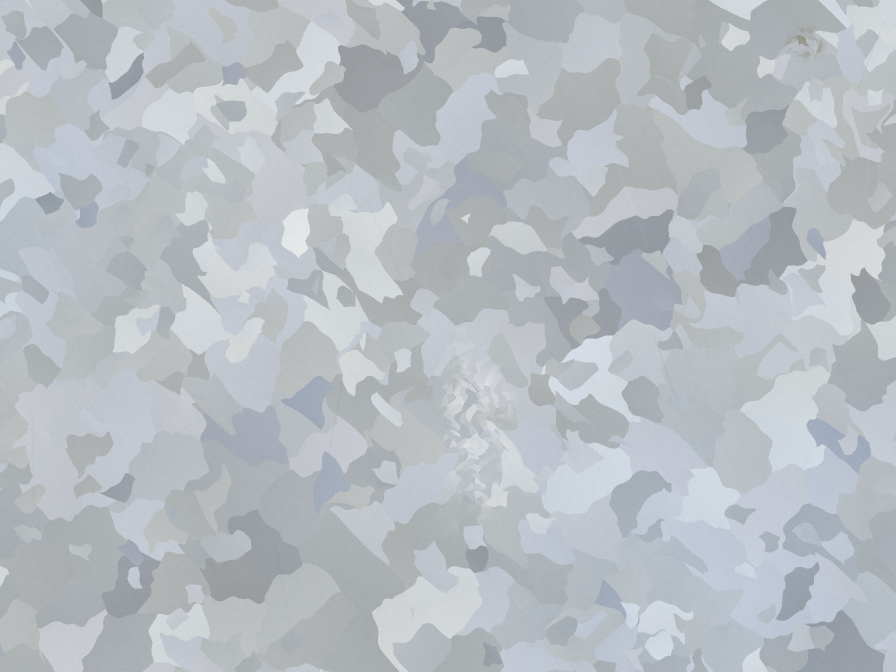
Write a WebGL 1 fragment shader that draws this texture.

```glsl
precision highp float;
// Galvanised steel: a patchwork of pale grey zinc spangles with frost and scratches.
uniform vec2 u_resolution;

const vec3 DARK = vec3(0.60, 0.62, 0.64);
const vec3 SLATE = vec3(0.64, 0.67, 0.72);
const vec3 GREY = vec3(0.67, 0.69, 0.70);
const vec3 MID = vec3(0.72, 0.74, 0.75);
const vec3 LIGHT = vec3(0.76, 0.78, 0.81);
const vec3 BRIGHT = vec3(0.82, 0.84, 0.85);
const vec3 FROST = vec3(0.87, 0.88, 0.89);
const vec3 STAIN = vec3(0.57, 0.55, 0.50);

float hash(vec2 p, float seed) {
  vec3 q = fract(vec3(p.xyx) * 0.1031 + seed * 0.137);
  q += dot(q, q.yzx + 33.33);
  return fract((q.x + q.y) * q.z);
}

// Layered sines: slow drift over the sheet, about -1 to 1.
float drift(vec2 p, float seed) {
  float a = sin(p.x * 5.1 + 2.0 * sin(p.y * 3.7 + seed) + seed);
  float b = sin(p.y * 7.3 + 1.7 * sin(p.x * 4.3 - seed) + seed * 2.0);
  float c = sin((p.x + p.y) * 11.0 + seed * 3.0);
  return (a + b + 0.6 * c) / 2.2;
}

// Bends straight cell borders into crystal outlines.
vec2 warp(vec2 p) {
  p += 0.012 * sin(p.yx * vec2(31.0, 27.0) + vec2(1.0, 4.0));
  p += 0.005 * sin(p.yx * vec2(83.0, 91.0) + p * 40.0);
  return p + 0.002 * sin(p.yx * 210.0 + p * 97.0);
}

// Cellular noise: xy is the id of the nearest cell, zw the offset from its seed.
vec4 cell(vec2 p, float seed) {
  vec2 base = floor(p);
  vec4 nearest = vec4(0.0);
  float best = 9.0;
  for (int j = -1; j <= 1; j++) {
    for (int i = -1; i <= 1; i++) {
      vec2 id = base + vec2(float(i), float(j));
      vec2 away = p - id - vec2(hash(id, seed), hash(id, seed + 1.0));
      float d = dot(away, away);
      if (d < best) {
        best = d;
        nearest = vec4(id, away);
      }
    }
  }
  return nearest;
}

// Picks a zinc tone; the steps follow the share of each colour.
vec3 zinc(float t) {
  vec3 c = mix(DARK, SLATE, step(0.07, t));
  c = mix(c, GREY, step(0.11, t));
  c = mix(c, MID, step(0.34, t));
  c = mix(c, LIGHT, step(0.60, t));
  return mix(c, BRIGHT, step(0.84, t));
}

vec3 spangle(vec4 grain, float scale, float seed) {
  vec2 id = grain.xy;
  float local = drift(id / scale, 2.3);
  float t = 0.5 + 0.88 * (hash(id, seed) - 0.5) + 0.17 * local;
  float angle = 6.283 * hash(id, seed + 1.0);
  float sheen = dot(grain.zw, vec2(cos(angle), sin(angle)));
  float warmth = hash(id, seed + 2.0) - 0.5;
  vec3 c = zinc(t) + 0.018 * sheen + 0.02 * (hash(id, seed + 3.0) - 0.5);
  c += 0.016 * warmth * vec3(1.0, 0.2, -1.0);
  return c + 0.07 * step(0.985, hash(id, seed + 4.0));
}

// Large spangles, overgrown by islands of smaller ones.
vec3 sheet(vec2 p) {
  vec2 q = warp(p);
  vec3 c = spangle(cell(q * 12.0, 3.0), 12.0, 11.0);
  vec4 medium = cell(q * 19.0 + 40.0, 5.0);
  float share = 0.25 + 0.15 * drift(p, 5.0);
  c = mix(c, spangle(medium, 19.0, 21.0), step(hash(medium.xy, 7.0), share));
  vec4 small = cell(q * 34.0 + 90.0, 9.0);
  share = 0.10 + 0.13 * drift(p, 1.2);
  return mix(c, spangle(small, 34.0, 31.0), step(hash(small.xy, 8.0), share));
}

// Speckled blot: 1 on the specks near the centre, 0 outside.
float blot(vec2 p, vec2 centre, vec2 size, float scale) {
  vec2 id = cell(warp(p) * scale, 13.0).xy;
  float reach = length((p - centre) / size) + 0.25 * drift(p * 6.0, 3.0);
  return smoothstep(1.1, 0.3, reach) * step(0.35, hash(id, 17.0)) * hash(id, 19.0);
}

float scratch(vec2 p, vec2 start, vec2 span) {
  vec2 v = p - start;
  float along = clamp(dot(v, span) / dot(span, span), 0.0, 1.0);
  return 1.0 - smoothstep(0.0, 0.002, length(v - span * along));
}

void main() {
  vec2 p = gl_FragCoord.xy / u_resolution.y;

  // Four samples smooth the grain borders.
  vec3 c = vec3(0.0);
  for (int k = 0; k < 4; k++) {
    vec2 corner = vec2(mod(float(k), 2.0), floor(float(k) / 2.0)) - 0.5;
    c += 0.25 * sheet(p + 0.6 * corner / u_resolution.y);
  }

  // Cool reflections, frost patch and a small stain.
  float cool = smoothstep(0.5, 0.0, length(p - vec2(1.08, 0.15)));
  cool += 0.6 * smoothstep(0.3, 0.0, length(p - vec2(0.0, 0.65)));
  c += cool * vec3(-0.012, 0.003, 0.028);
  c = mix(c, FROST, 0.85 * blot(p, vec2(0.71, 0.37), vec2(0.065, 0.17), 95.0));
  c = mix(c, STAIN, 0.9 * blot(p, vec2(1.207, 0.934), vec2(0.035, 0.03), 110.0));

  // Fine scratches, mostly steep, and a trace of surface grain.
  for (int k = 0; k < 22; k++) {
    vec2 id = vec2(float(k), 4.0);
    vec2 start = vec2(1.33 * hash(id, 1.0), hash(id, 2.0));
    vec2 span = vec2(0.12 * (hash(id, 3.0) - 0.5), 0.04 + 0.12 * hash(id, 4.0));
    c += 0.05 * (hash(id, 5.0) - 0.6) * scratch(p, start, span);
  }
  c += 0.012 * (hash(floor(p * 300.0), 6.0) - 0.5);
  gl_FragColor = vec4(c, 1.0);
}
```
